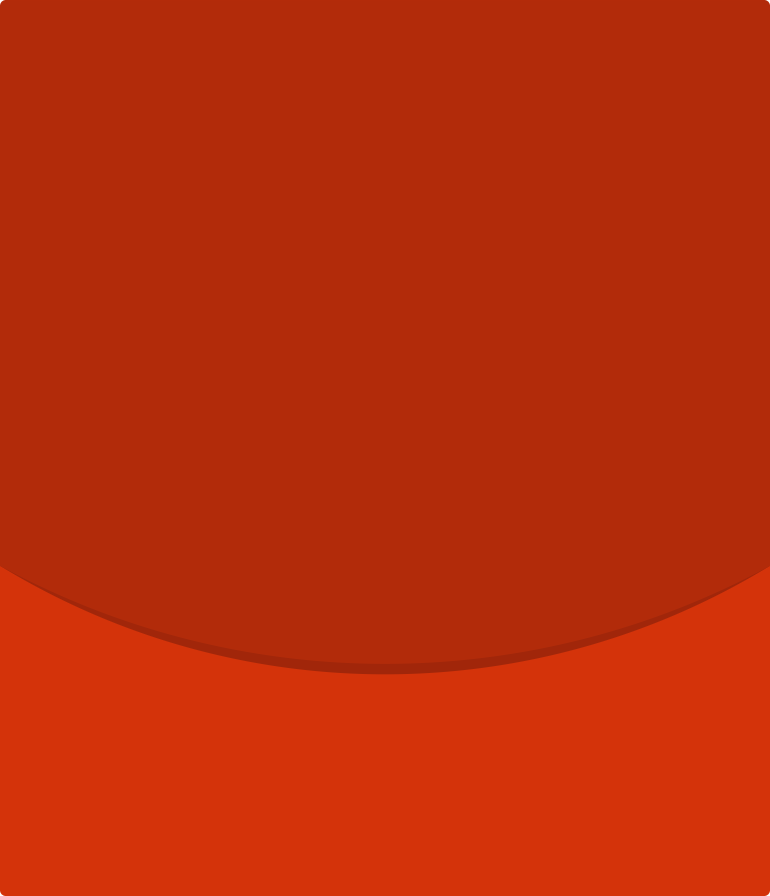
Write a WebGL 1 fragment shader that draws this background.

```glsl
precision highp float;

uniform vec2 u_resolution;

const vec3 FLOOR_ORANGE = vec3(0.83, 0.20, 0.04);
const vec3 DOME_RED = vec3(0.70, 0.17, 0.04);
const vec3 RIM_RED = vec3(0.63, 0.15, 0.04);
const vec3 CORNER_WHITE = vec3(1.0);

// Antialiased coverage of a signed distance, negative inside
float coverage(float dist, float pixel) {
  return clamp(0.5 - dist / pixel, 0.0, 1.0);
}

// Disc whose lower arc spans a chord and dips to a lowest point
float hangingArc(vec2 p, float halfChord, float chordY, float lowY) {
  float sag = chordY - lowY;
  float radius = (halfChord * halfChord + sag * sag) / (2.0 * sag);
  return length(p - vec2(0.0, lowY + radius)) - radius;
}

float roundedBox(vec2 p, vec2 halfSize, float radius) {
  vec2 q = abs(p) - halfSize + radius;
  return length(max(q, 0.0)) + min(max(q.x, q.y), 0.0) - radius;
}

void main() {
  // Canvas height is one unit, x is centred
  float pixel = 1.0 / u_resolution.y;
  float halfWidth = 0.5 * u_resolution.x * pixel;
  vec2 p = gl_FragCoord.xy * pixel - vec2(halfWidth, 0.0);

  // Both arcs meet at the side edges, leaving a dark crescent between
  float sideY = 0.3685;
  float rim = hangingArc(p, halfWidth, sideY, 0.2474);
  float dome = hangingArc(p, halfWidth, sideY, 0.2591);

  // Keep the area above the chord filled at any aspect ratio
  float above = sideY - p.y;
  rim = min(rim, above);
  dome = min(dome, above);

  vec3 color = mix(FLOOR_ORANGE, RIM_RED, coverage(rim, pixel));
  color = mix(color, DOME_RED, coverage(dome, pixel));

  // Rounded card corners
  float card = roundedBox(p - vec2(0.0, 0.5), vec2(halfWidth, 0.5), 0.0065);
  color = mix(CORNER_WHITE, color, coverage(card, pixel));

  gl_FragColor = vec4(color, 1.0);
}
```
